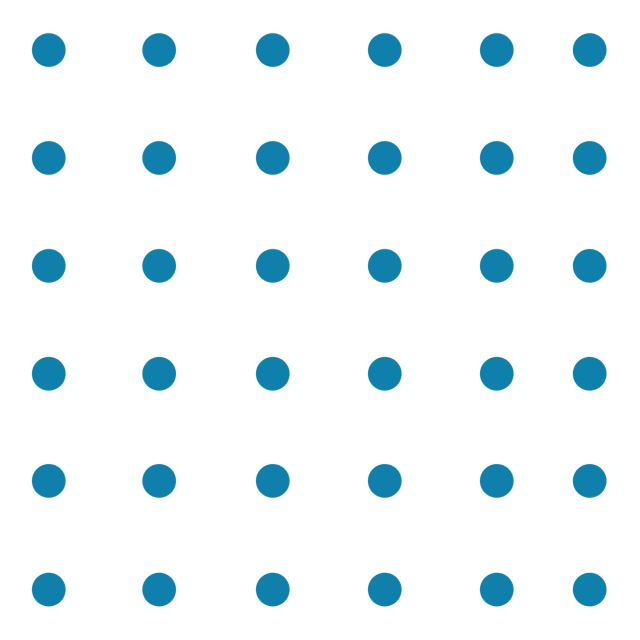
Reproduce this pattern procedurally as a WebGL 2 fragment shader.

```glsl
#version 300 es
precision highp float;
// Six by six grid of solid blue dots on white, with a narrower last column gap.

#define DOT_COUNT 6
#define DOT_RADIUS 0.0263
#define FIRST_CENTER vec2(0.0762, 0.0788)
#define SPACING vec2(0.1750, 0.1686)
#define SECOND_COLUMN_SHIFT -0.0025
#define LAST_COLUMN_SHIFT -0.0298
#define SECOND_ROW_SHIFT 0.0012
#define DOT_COLOR vec3(0.06, 0.50, 0.67)
#define PAPER_COLOR vec3(1.0)

uniform vec2 u_resolution;
out vec4 fragColor;

// Center of the dot in a given column and row, counted from the lower left
vec2 dotCenter(int column, int row) {
    vec2 center = FIRST_CENTER + SPACING * vec2(column, row);
    if (column == 1) center.x += SECOND_COLUMN_SHIFT;
    if (column == DOT_COUNT - 1) center.x += LAST_COLUMN_SHIFT;
    if (row == 1) center.y += SECOND_ROW_SHIFT;
    return center;
}

// Signed distance to the nearest dot edge
float dotGridDistance(vec2 p) {
    float nearest = 1e3;
    for (int row = 0; row < DOT_COUNT; row++) {
        for (int column = 0; column < DOT_COUNT; column++) {
            nearest = min(nearest, length(p - dotCenter(column, row)));
        }
    }
    return nearest - DOT_RADIUS;
}

void main() {
    vec2 uv = gl_FragCoord.xy / u_resolution;

    // Edge softened across about one pixel
    float edge = 0.75 / min(u_resolution.x, u_resolution.y);
    float coverage = 1.0 - smoothstep(-edge, edge, dotGridDistance(uv));

    fragColor = vec4(mix(PAPER_COLOR, DOT_COLOR, coverage), 1.0);
}
```
